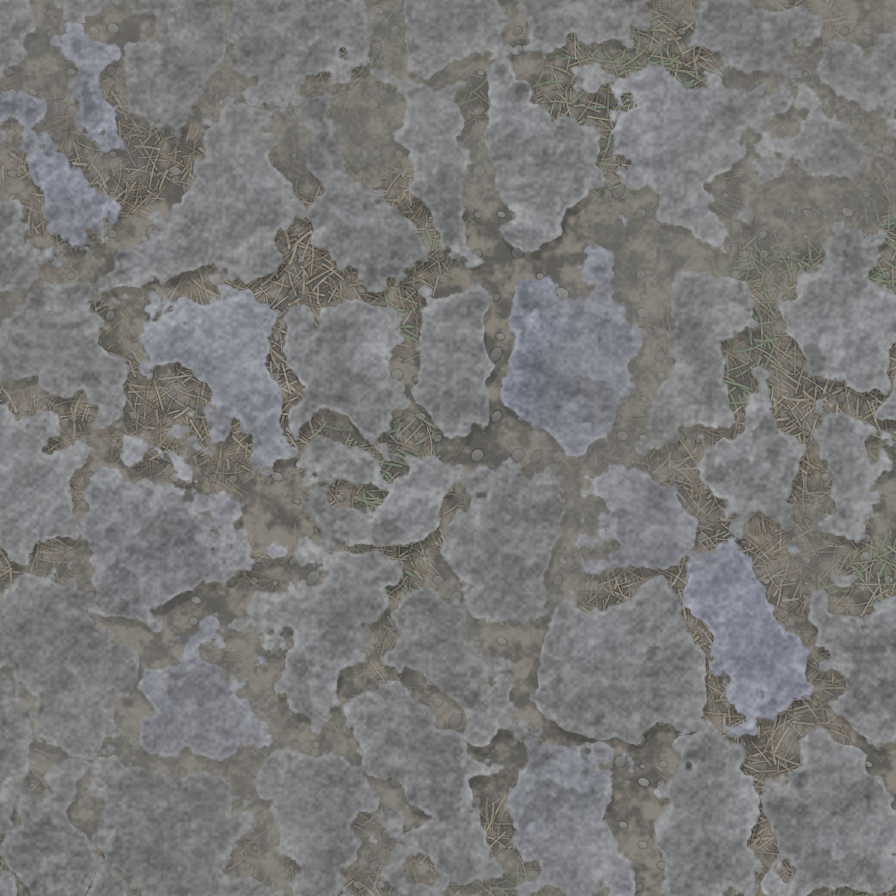
A WebGL 1 fragment shader for this texture:

```glsl
precision highp float;
uniform vec2 u_resolution;

#define STONE_GRID vec2(6.8, 5.8)
#define GAP_WIDTH 0.15
#define EDGE_ROUGHNESS 0.75
#define STRAW_GRID 40.0
#define STRAW_LAYERS 7
#define PEBBLE_GRID 44.0
#define GRAIN 0.15
#define SOIL_DARK vec3(0.365, 0.360, 0.345)
#define SOIL_LIGHT vec3(0.530, 0.510, 0.475)
#define STONE_DARK vec3(0.415, 0.420, 0.425)
#define STONE_LIGHT vec3(0.545, 0.552, 0.562)

float hash(vec2 p) {
  return fract(sin(dot(p, vec2(127.1, 311.7))) * 43758.5453);
}

vec2 hash2(vec2 p) {
  return vec2(hash(p), hash(p + 57.3));
}

float noise(vec2 p) {
  vec2 i = floor(p), f = fract(p);
  f = f * f * (3.0 - 2.0 * f);
  return mix(mix(hash(i), hash(i + vec2(1.0, 0.0)), f.x),
             mix(hash(i + vec2(0.0, 1.0)), hash(i + 1.0), f.x), f.y);
}

float fbm(vec2 p) {
  float sum = 0.0, amp = 0.5;
  for (int i = 0; i < 5; i++) {
    sum += amp * noise(p);
    p = mat2(1.6, 1.2, -1.2, 1.6) * p + 7.7;
    amp *= 0.5;
  }
  return sum / 0.97;
}

// Angular cells: x = distance inside the ragged edge, y = stone id
vec2 stone(vec2 uv) {
  vec2 warp = vec2(fbm(uv * 9.0), fbm(uv * 9.0 + 31.0)) - 0.5;
  vec2 p = uv * STONE_GRID + warp * 0.9;
  vec2 cell = floor(p);
  float nearest = 9.0, second = 9.0, id = 0.0;
  for (int y = -1; y <= 1; y++) {
    for (int x = -1; x <= 1; x++) {
      vec2 c = cell + vec2(float(x), float(y));
      float d = length(p - c - 0.1 - 0.8 * hash2(c));
      if (d < nearest) {
        second = nearest;
        nearest = d;
        id = hash(c + 13.1);
      } else {
        second = min(second, d);
      }
    }
  }
  float ragged = (fbm(uv * 34.0 + 5.0) - 0.5) * EDGE_ROUGHNESS;
  return vec2(second - nearest - GAP_WIDTH * (0.5 + id) + ragged, id);
}

// Bent stalks over the ground, each with a soft shadow
vec3 addStraw(vec3 ground, vec2 uv, float amount) {
  float aa = STRAW_GRID / u_resolution.y;
  for (int layer = 0; layer < STRAW_LAYERS; layer++) {
    float seed = float(layer) * 19.7;
    vec2 p = uv * STRAW_GRID + seed * 0.37;
    for (int y = -1; y <= 1; y++) {
      for (int x = -1; x <= 1; x++) {
        vec2 c = floor(p) + vec2(float(x), float(y));
        vec2 rnd = hash2(c + seed);
        float angle = 6.2832 * hash(c + seed + 3.3);
        vec2 q = p - c - rnd;
        q = vec2(q.x * cos(angle) + q.y * sin(angle), q.y * cos(angle) - q.x * sin(angle));
        q.y += (rnd.x - 0.5) * 0.5 * q.x * q.x;
        float d = length(vec2(max(abs(q.x) - mix(0.2, 0.8, rnd.y), 0.0), q.y));
        float width = mix(0.025, 0.06, rnd.x * rnd.x);
        float present = amount * step(hash(c + seed + 8.8), 0.2 + 0.8 * amount);
        float tone = hash(c + seed + 5.1);
        vec3 stalk = mix(vec3(0.47, 0.425, 0.375), vec3(0.665, 0.635, 0.575), tone);
        float green = step(0.62, noise(uv * 5.0 + 3.0)) * step(0.7, rnd.x);
        stalk = mix(stalk, vec3(0.49, 0.55, 0.46), green);
        ground *= 1.0 - 0.12 * present * (1.0 - smoothstep(width, width + 0.12, d));
        ground = mix(ground, stalk, 0.8 * present * (1.0 - smoothstep(width - aa * 0.5, width + aa * 0.7, d)));
      }
    }
  }
  return ground;
}

// Small rounded pebbles, lit from above
vec3 addPebbles(vec3 ground, vec2 uv) {
  vec2 p = uv * PEBBLE_GRID;
  vec2 c = floor(p), rnd = hash2(c + 71.0);
  vec2 q = p - c - mix(vec2(0.35), vec2(0.65), rnd);
  q += 0.35 * (rnd.x - 0.5) * q.yx;
  float radius = mix(0.12, 0.3, rnd.y);
  float d = length(q * vec2(1.0, 0.8 + 0.6 * rnd.x)) - radius;
  vec3 pebble = mix(vec3(0.45), vec3(0.57, 0.57, 0.56), rnd.x) + 0.18 * q.y;
  float present = step(hash(c + 4.0), 0.35);
  ground *= 1.0 - 0.2 * present * (1.0 - smoothstep(0.0, 0.12, d));
  return mix(ground, pebble, 0.85 * present * (1.0 - smoothstep(-0.05, 0.04, d)));
}

void main() {
  vec2 uv = gl_FragCoord.xy / u_resolution.y;
  vec2 rock = stone(uv);
  float mask = smoothstep(-0.01, 0.06, rock.x);
  float overhang = smoothstep(0.0, 0.1, stone(uv + vec2(-0.003, 0.011)).x);
  float dust = smoothstep(0.48, 0.68, fbm(uv * 4.5 + 17.0));
  float fine = noise(uv * 260.0) * 0.6 + noise(uv * 130.0 + 9.0) * 0.4 - 0.5;

  // Soil, pebbles and straw between the stones
  float soilTone = smoothstep(0.28, 0.72, fbm(uv * 55.0) + fine * 0.3);
  vec3 ground = mix(SOIL_DARK, SOIL_LIGHT, soilTone);
  ground = addPebbles(ground, uv);
  float clump = smoothstep(0.3, 0.55, fbm(uv * 7.0 + 41.0));
  ground = addStraw(ground, uv, clump * (1.0 - 0.6 * dust) * (1.0 - 0.9 * mask));
  ground *= 1.0 - 0.16 * overhang * (1.0 - mask);
  ground = mix(ground, vec3(0.495, 0.488, 0.47) + fine * 0.12, dust * 0.5);

  // Stone faces with relief, pitted patches and pale rims
  float face = fbm(uv * 16.0 + rock.y * 30.0);
  float relief = fbm(uv * 48.0) - fbm(uv * 48.0 + vec2(-0.12, 0.22));
  vec3 top = mix(STONE_DARK, STONE_LIGHT, clamp(0.25 + 0.4 * rock.y + 1.3 * (face - 0.4), 0.0, 1.0));
  float pits = smoothstep(0.52, 0.6, fbm(uv * 30.0 + 80.0)) * smoothstep(0.4, 0.6, fbm(uv * 8.0 + 60.0));
  top = mix(top, vec3(0.405, 0.41, 0.405), pits * 0.65);
  top += vec3(-0.005, 0.0, 0.035) * smoothstep(0.75, 0.95, rock.y);
  top += relief * 0.28 + fine * GRAIN;
  top += 0.055 * (1.0 - smoothstep(0.02, 0.12, abs(rock.x - 0.07)));

  vec3 color = mix(ground, top, mask * (1.0 - 0.25 * dust));
  gl_FragColor = vec4(color, 1.0);
}
```
